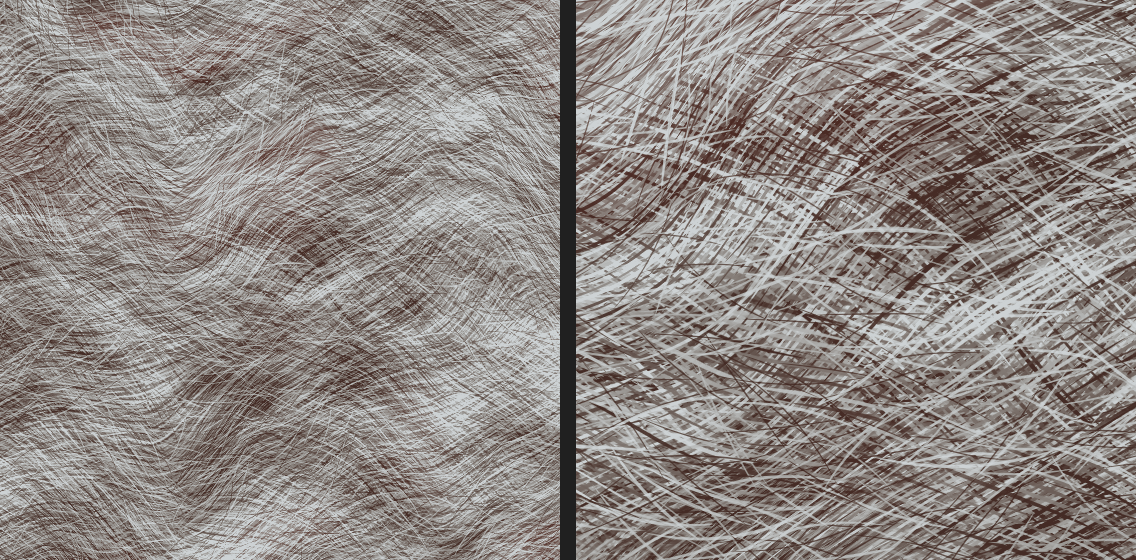
Left, the full canvas; right, a detail of the centre.
Write a WebGL 2 fragment shader that draws this texture.

```glsl
#version 300 es
precision highp float;
// Tangled grey-brown fur: many sheets of fine strands run along a warped flow,
// each sheet turned a little and thinned by noise, then loose curved hairs
// are scattered on top. All is blended as one tone and coloured at the end.

uniform vec2 u_resolution;
out vec4 fragColor;

vec3 hash3(vec2 p) {
  vec3 q = fract(vec3(p.xyx) * vec3(0.1031, 0.1030, 0.0973));
  q += dot(q, q.yxz + 33.33);
  return fract((q.xxy + q.yzz) * q.zyx);
}

float noise(vec2 p) {
  vec2 i = floor(p), f = fract(p);
  f = f * f * (3.0 - 2.0 * f);
  float low = mix(hash3(i).x, hash3(i + vec2(1, 0)).x, f.x);
  float high = mix(hash3(i + vec2(0, 1)).x, hash3(i + vec2(1, 1)).x, f.x);
  return mix(low, high, f.y);
}

mat2 turn(float a) {
  float c = cos(a), s = sin(a);
  return mat2(c, -s, s, c);
}

// Level curves of this height are the lay of the fur.
float lay(vec2 p) {
  return p.y + 0.24 * noise(p * vec2(3.4, 1.6) + 11.0)
             + 0.04 * noise(p * vec2(9.0, 5.0) + 47.0);
}

float cover(float dist, float halfWidth, float pixel) {
  return clamp((halfWidth - dist) / pixel + 0.5, 0.0, 1.0);
}

// One sheet of strands: x is the tone, y the opacity.
vec2 strandSheet(vec2 p, float sheet, float pixel) {
  vec3 r = hash3(vec2(sheet * 3.7, 91.0));
  vec2 q = turn((r.x - 0.5) * 1.9) * p + r.yz * 5.0;
  q.y += 0.045 * noise(q * vec2(7.0, 4.0) + sheet * 7.0);

  float spacing = mix(0.004, 0.007, r.y);
  float row = floor(q.y / spacing);
  vec3 rowRandom = hash3(vec2(row, sheet * 5.3 + 2.0));
  float along = q.x / mix(0.07, 0.16, rowRandom.z) + rowRandom.x * 9.0;
  vec3 s = hash3(vec2(row + 57.0 * floor(along), sheet * 3.1 + 8.0));
  float u = fract(along);

  float centre = 0.5 + (s.x - 0.5) * 0.4 + (s.y - 0.5) * 0.5 * (u - 0.5);
  float dist = abs(fract(q.y / spacing) - centre) * spacing;
  float taper = sqrt(4.0 * u * (1.0 - u));
  float alpha = cover(dist, mix(0.0006, 0.0013, s.z) * taper, pixel);
  alpha *= smoothstep(0.0, 0.3, taper);
  alpha *= smoothstep(0.36, 0.6, noise(p * vec2(4.5, 8.0) + sheet * 13.0));
  return vec2(mix(-0.16, 1.32, fract(rowRandom.y + s.z * 5.0)), alpha * 0.9);
}

// Loose hairs crossing the sheets, blended over the given tone.
float looseHairs(vec2 p, float tone, float shade, float pixel) {
  const float cells = 16.0;
  vec2 base = floor(p * cells);
  for (int k = 0; k < 9; k++) {
    vec2 cell = base + vec2(k % 3 - 1, k / 3 - 1);
    vec2 c = (cell + 0.5) / cells;
    float height = lay(c);
    vec2 slope = vec2(lay(c + vec2(0.01, 0)), lay(c + vec2(0, 0.01))) - height;
    float flow = atan(-slope.x, slope.y) + 1.2 * (noise(c * 5.0 + 83.0) - 0.5);
    for (int n = 0; n < 14; n++) {
      vec3 a = hash3(cell + vec2(float(n) * 17.3, 60.0));
      vec3 b = hash3(cell + vec2(130.0, float(n) * 23.7));
      vec2 d = turn(flow + (a.z - 0.5) * 1.5) * (p * cells - cell - a.xy);
      float t = d.x / mix(0.35, 0.92, b.x);
      float dist = abs(d.y - (b.y - 0.5) * 0.5 * d.x * d.x) / cells;
      float taper = sqrt(max(0.0, 1.0 - t * t));
      float alpha = cover(dist, mix(0.0004, 0.0010, b.z * b.z) * taper, pixel);
      alpha *= smoothstep(0.0, 0.6, taper);
      float hairTone = b.z > 0.4 ? mix(0.7, 1.25, b.z) : -0.1;
      tone = mix(tone, hairTone + 0.5 * shade, alpha * 0.75);
    }
  }
  return tone;
}

void main() {
  vec2 p = gl_FragCoord.xy / u_resolution.y;
  float pixel = 1.0 / u_resolution.y;
  vec2 flowing = vec2(p.x, lay(p));

  // Lit tufts and deep gaps, drawn out along the lay.
  float shade = 0.55 * noise(flowing * vec2(5.0, 12.0) + 5.0)
              + 0.45 * noise(flowing * vec2(11.0, 28.0) + 29.0) - 0.5;

  float tone = 0.1;
  for (int i = 0; i < 44; i++) {
    vec2 strand = strandSheet(flowing, float(i), pixel);
    tone = mix(tone, strand.x + 0.95 * shade, strand.y);
  }
  tone = looseHairs(p, tone, shade, pixel);
  tone = clamp(tone + 0.02, -0.1, 1.15);

  // Brown skin to pale grey hair, with a reddish cast in some gaps.
  vec3 color = mix(vec3(0.31, 0.225, 0.20), vec3(0.74, 0.75, 0.75), tone);
  color.g += 0.03 * tone * (1.0 - tone);
  float red = smoothstep(0.55, 0.85, noise(flowing * vec2(4.0, 9.0) + 73.0));
  color += vec3(0.04, -0.01, -0.01) * red * (1.0 - clamp(tone, 0.0, 1.0));
  fragColor = vec4(color, 1.0);
}
```
